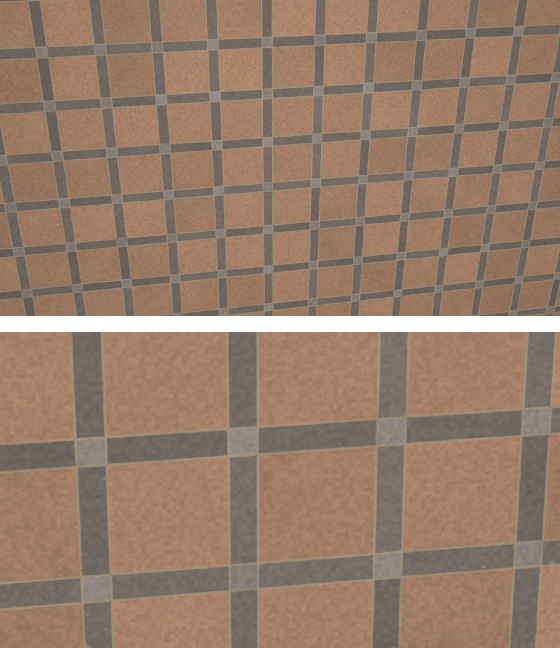
Top, the full canvas; bottom, a detail of the centre.
Reproduce this texture procedurally as a Shadertoy shader.

```glsl
// Square terracotta tiles divided by grey strips with paler squares at the crossings.
// A projective map turns the canvas into a tilted grid; each piece then gets its own
// tint, grain, blotches and chips, and thin pale joints outline every edge.

// Plane in homogeneous canvas-height units: step along a row, step up a column, origin
const vec3 ROW_STEP    = vec3( 0.16857, 0.01749,  0.0120);
const vec3 COLUMN_STEP = vec3(-0.02778, 0.12987, -0.0318);
const vec3 GRID_ORIGIN = vec3( 0.8472,  0.5509,   1.0);

// Sizes in units of one repeat
const float STRIP_HALF  = 0.098;
const float JOINT_HALF  = 0.009;
const float GRAIN_SCALE = 34.0;
const float CHIP_SCALE  = 4.0;
const float CHIP_CHANCE = 0.14;

const vec3 TILE_COLOR     = vec3(0.640, 0.495, 0.398);
const vec3 STRIP_COLOR    = vec3(0.440, 0.410, 0.383);
const vec3 CROSSING_COLOR = vec3(0.535, 0.500, 0.480);
const vec3 JOINT_COLOR    = vec3(0.640, 0.570, 0.470);
const vec3 CHIP_COLOR     = vec3(0.620, 0.580, 0.540);

const float PIECE_TINT   = 0.045;
const float GRAIN_AMOUNT = 0.085;
const float BLOTCH_AMOUNT = 0.06;
const vec2  LIGHT_CENTER = vec2(0.90, 0.68);
const float LIGHT_PEAK   = 1.05;
const float LIGHT_FALL   = 0.13;

float hash(vec2 p) {
    vec3 h = fract(p.xyx * 0.1031);
    h += dot(h, h.yzx + 33.33);
    return fract((h.x + h.y) * h.z);
}

float valueNoise(vec2 p) {
    vec2 cell = floor(p), f = fract(p);
    f = f * f * (3.0 - 2.0 * f);
    float low  = mix(hash(cell), hash(cell + vec2(1, 0)), f.x);
    float high = mix(hash(cell + vec2(0, 1)), hash(cell + vec2(1, 1)), f.x);
    return mix(low, high, f.y);
}

// Sparse round chips, one possible per cell
float chips(vec2 grid, float soft) {
    vec2 p = grid * CHIP_SCALE, cell = floor(p);
    vec2 center = 0.2 + 0.6 * vec2(hash(cell + 17.0), hash(cell + 43.0));
    float radius = mix(0.03, 0.09, hash(cell + 71.0));
    float dist = length(fract(p) - center) - radius;
    float present = step(hash(cell + 5.0), CHIP_CHANCE);
    return present * (1.0 - smoothstep(-soft, soft, dist));
}

void mainImage(out vec4 fragColor, in vec2 fragCoord) {
    // Canvas to grid; strips are centred on whole numbers
    vec2 canvas = fragCoord / iResolution.y;
    vec3 plane = inverse(mat3(ROW_STEP, COLUMN_STEP, GRID_ORIGIN)) * vec3(canvas, 1.0);
    vec2 grid = plane.xy / plane.z;
    vec2 soft = fwidth(grid) * 0.75;
    vec2 nearest = floor(grid + 0.5);
    vec2 stripDist = abs(grid - nearest);

    // Tile, strip or crossing
    vec2 strip = 1.0 - smoothstep(STRIP_HALF - soft, STRIP_HALF + soft, stripDist);
    float anyStrip = max(strip.x, strip.y);
    float crossing = strip.x * strip.y;
    vec3 color = mix(TILE_COLOR, STRIP_COLOR, anyStrip);
    color = mix(color, CROSSING_COLOR, crossing);

    // Tint per piece: even identifiers are strips, odd ones are tiles
    vec2 piece = mix(2.0 * floor(grid) + 1.0, 2.0 * nearest, step(stripDist, vec2(STRIP_HALF)));
    color *= 1.0 + PIECE_TINT * (hash(piece + 101.0) - 0.5) * 2.0;

    // Fine grain and broad blotches
    float grain = 0.6 * valueNoise(grid * GRAIN_SCALE) + 0.4 * valueNoise(grid * GRAIN_SCALE * 2.1 + 9.0);
    float blotch = 0.6 * valueNoise(grid * 2.3 + 31.0) + 0.4 * valueNoise(grid * 7.0);
    color *= 1.0 + GRAIN_AMOUNT * (grain - 0.5) * 2.0 + BLOTCH_AMOUNT * (blotch - 0.5);
    float chip = chips(grid, max(soft.x, soft.y) * CHIP_SCALE);
    color = mix(color, CHIP_COLOR, 0.55 * chip * anyStrip);

    // Pale joints, unevenly worn
    vec2 jointDist = abs(stripDist - STRIP_HALF);
    vec2 joint = 1.0 - smoothstep(max(JOINT_HALF - soft, 0.0), JOINT_HALF + soft, jointDist);
    float wear = mix(0.45, 1.0, valueNoise(grid * 5.0 + 57.0));
    color = mix(color, JOINT_COLOR, max(joint.x, joint.y) * wear);

    // Light falls off from the upper middle
    color *= LIGHT_PEAK - LIGHT_FALL * length(canvas - LIGHT_CENTER);
    fragColor = vec4(color, 1.0);
}
```
